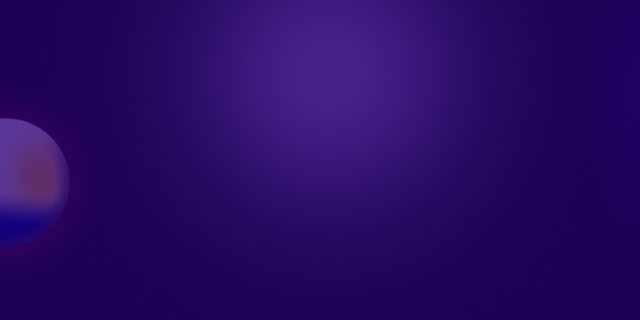
Give the GLSL for this background, as a Shadertoy shader.

```glsl
// Deep violet backdrop with a soft upper glow and a shaded orb at the left edge.

// Positions and sizes are in canvas heights, origin at the lower left.
const vec3 BASE_COLOR = vec3(0.112, 0.004, 0.335);
const vec3 GLOW_COLOR = vec3(0.282, 0.135, 0.545);
const vec2 GLOW_CENTER = vec2(1.03, 0.77);
const float GLOW_RADIUS = 0.43;

const vec3 EDGE_COLOR = vec3(0.135, 0.002, 0.405);
const vec2 EDGE_OFFSET = vec2(0.02, 0.72);   // from the right border
const vec2 EDGE_RADIUS = vec2(0.10, 0.36);

const vec2 ORB_CENTER = vec2(0.018, 0.430);
const float ORB_RADIUS = 0.200;
const vec3 ORB_TOP = vec3(0.350, 0.215, 0.610);
const vec3 ORB_WARM = vec3(0.375, 0.170, 0.370);
const vec3 ORB_BOTTOM = vec3(0.075, 0.000, 0.490);
const vec3 ORB_RIM = vec3(0.160, 0.030, 0.400);
const vec2 WARM_CENTER = vec2(0.125, 0.440);
const vec2 WARM_RADIUS = vec2(0.085, 0.120);

const vec3 HALO_COLOR = vec3(0.175, 0.005, 0.365);
const float HALO_WIDTH = 0.070;
const float GRAIN = 0.004;

float hash(vec2 p) {
    return fract(sin(dot(p, vec2(12.9898, 78.233))) * 43758.5453);
}

// Bell-shaped falloff: 1 at the center, fading with scaled distance.
float bell(vec2 offset, vec2 radius) {
    vec2 q = offset / radius;
    return exp(-dot(q, q));
}

vec3 backdrop(vec2 p, float aspect) {
    vec3 color = mix(BASE_COLOR, GLOW_COLOR, bell(p - GLOW_CENTER, vec2(GLOW_RADIUS)));
    vec2 edgeCenter = vec2(aspect - EDGE_OFFSET.x, EDGE_OFFSET.y);
    return mix(color, EDGE_COLOR, 0.7 * bell(p - edgeCenter, EDGE_RADIUS));
}

vec3 orbShade(vec2 p) {
    vec2 local = (p - ORB_CENTER) / ORB_RADIUS;
    vec3 color = mix(ORB_TOP, ORB_WARM, 0.9 * bell(p - WARM_CENTER, WARM_RADIUS));

    // Cool underside, slightly higher on the left
    float level = local.y + 0.08 * local.x;
    color = mix(ORB_BOTTOM, color, smoothstep(-0.68, -0.12, level));

    // Darker rim on the lower right
    float rim = smoothstep(0.72, 1.0, length(local));
    float side = smoothstep(0.0, 0.9, dot(local, vec2(0.85, -0.53)));
    return mix(color, ORB_RIM, 0.8 * rim * side);
}

void mainImage(out vec4 fragColor, in vec2 fragCoord) {
    vec2 p = fragCoord / iResolution.y;
    float pixel = 1.0 / iResolution.y;
    vec3 color = backdrop(p, iResolution.x / iResolution.y);

    // Halo and orb
    float orbDist = length(p - ORB_CENTER) - ORB_RADIUS;
    float halo = exp(-pow(max(orbDist, 0.0) / HALO_WIDTH, 2.0));
    color = mix(color, HALO_COLOR, 0.85 * halo);
    color = mix(color, orbShade(p), smoothstep(pixel, -pixel, orbDist));

    // Fine grain hides banding
    color += GRAIN * (hash(floor(p * 256.0)) - 0.5);
    fragColor = vec4(clamp(color, 0.0, 1.0), 1.0);
}
```
